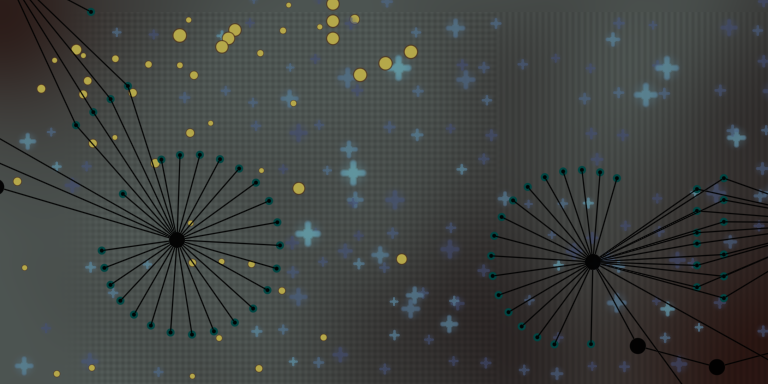
Give the GLSL for this background, as a Shadertoy shader.

```glsl
// Dark starry mesh with amber dots, soft blue crosses and two radial node networks.
#define BASE_COLOR vec3(0.30, 0.328, 0.317)
#define DUSK_COLOR vec3(0.16, 0.14, 0.138)
#define RUST_COLOR vec3(0.15, 0.065, 0.05)
#define AMBER vec3(0.71, 0.66, 0.29)
#define CROSS_DIM vec3(0.26, 0.30, 0.46)
#define CROSS_BRIGHT vec3(0.40, 0.64, 0.67)
#define TEAL vec3(0.0, 0.27, 0.26)
#define MESH_COUNT 64.0

const float TAU = 6.2831853;
vec2 p; // canvas position, height 1
vec3 color;
// Nearest distances to the network parts
float lineDist = 9.0, nodeDist = 9.0, hubDist = 9.0;

vec3 hash3(vec2 c) {
    vec3 q = fract(c.xyx * vec3(0.1031, 0.1030, 0.0973));
    q += dot(q, q.yxz + 33.33);
    return fract((q.xxy + q.yzz) * q.zyx);
}
vec2 polar(float a) { return vec2(cos(a), sin(a)); }
float slope(vec2 cell, vec2 d) { return dot(polar(TAU * hash3(cell + 50.0).x), d); }
float gradientNoise(vec2 s) {
    vec2 i = floor(s), f = fract(s), u = f * f * (3.0 - 2.0 * f), e = vec2(1, 0);
    return mix(mix(slope(i, f), slope(i + e, f - e), u.x),
               mix(slope(i + e.yx, f - e.yx), slope(i + 1.0, f - 1.0), u.x), u.y);
}
float pool(vec2 center, vec2 size) {
    vec2 d = (p - center) / size;
    return exp(-dot(d, d));
}
float disc(float d, float radius) {
    float aa = 0.8 / iResolution.y;
    return 1.0 - smoothstep(radius - aa, radius + aa, d);
}
void addLine(vec2 a, vec2 b) {
    vec2 d = p - a, ab = b - a;
    lineDist = min(lineDist, length(d - ab * clamp(dot(d, ab) / dot(ab, ab), 0.0, 1.0)));
}
void addSpoke(vec2 hub, vec2 tip) {
    addLine(hub, tip);
    nodeDist = min(nodeDist, length(p - tip));
}
void addHub(vec2 hub) { hubDist = min(hubDist, length(p - hub)); }

// reach.x is the mean spoke length, reach.yz shifts it by direction
void addBurst(vec2 hub, int count, float start, float turn, vec3 reach) {
    addHub(hub);
    for (int i = 0; i < count; i++) {
        vec2 dir = polar(radians(start + turn * float(i)));
        addSpoke(hub, hub + dir * (reach.x + dot(reach.yz, dir)));
    }
}
void addNetworks() {
    vec2 left = vec2(0.461, 0.375), right = vec2(1.544, 0.318), top = vec2(0.005, 1.091);
    addBurst(left, 22, 101.0, -13.0, vec3(0.232, 0.036, -0.012));
    addBurst(right, 16, 74.0, 11.4, vec3(0.229, -0.036, 0.008));
    addSpoke(left, vec2(0.32, 0.495));
    addSpoke(right, vec2(1.539, 0.104));
    addSpoke(top, vec2(0.237, 0.969));
    for (int i = 0; i < 4; i++) {
        vec2 joint = vec2(0.198, 0.674) + float(i) * vec2(0.045, 0.034);
        addSpoke(left, joint);
        addLine(joint, top);
        if (i < 3) addLine(left, vec2(-0.008, 0.643 - 0.065 * float(i)));
    }
    addHub(vec2(-0.01, 0.513));
    // Staggered fan and lower chain on the right
    for (int i = 0; i < 12; i++) {
        float stagger = float((i + i / 6) % 2);
        vec2 joint = vec2(1.885 - 0.07 * stagger, 0.536 - 0.0284 * float(i));
        addSpoke(right, joint);
        addLine(joint, vec2(2.21, 0.42));
    }
    vec2 chainA = vec2(1.661, 0.099), chainB = vec2(1.867, 0.044);
    addLine(right, chainA);
    addLine(chainA, chainB);
    addLine(chainB, vec2(2.05, 0.093));
    addLine(right, vec2(1.79, -0.02));
    addLine(right, vec2(2.06, 0.03));
    addHub(chainA);
    addHub(chainB);
}
void paintCross(vec2 d, float size, float glow) {
    vec2 q = abs(d) / size;
    float r = length(q), arm = length(vec2(max(max(q.x, q.y) - 0.72, 0.0), min(q.x, q.y)));
    float halo = 1.0 - smoothstep(0.2, 1.5, r);
    float body = 1.0 - smoothstep(0.1, 0.42, min(arm, r - 0.22));
    vec3 tint = mix(CROSS_DIM, CROSS_BRIGHT, glow * (0.6 + 0.4 * halo));
    color = mix(color, tint, max(body * (0.6 + 0.35 * glow), 0.3 * halo));
}
void paintDot(vec2 d, float radius) {
    color = mix(color, vec3(0.32, 0.2, 0.1), 0.8 * disc(length(d), radius * 1.18));
    color = mix(color, AMBER, disc(length(d), radius));
}
// One mark per cell, kept or dropped by a density that varies over the canvas
void paintScatter(float pitch, float seed) {
    vec2 cell = floor(p / pitch), f = fract(p / pitch), mid = (cell + 0.5) * pitch;
    vec3 h = hash3(cell + seed), k = hash3(cell + seed + 72.0);
    float crosses = mix(0.2, 0.48, smoothstep(0.4, 0.8, mid.x)) * smoothstep(0.1, 0.5, length(mid - vec2(2, 0)));
    float dots = (1.0 - smoothstep(0.7, 1.15, mid.x)) * mix(0.17, 0.32, smoothstep(0.35, 0.9, mid.y));
    if (h.z < crosses) paintCross((f - 0.3 - 0.4 * h.xy) * pitch, pitch * mix(0.13, 0.2, k.x), 0.8 * k.y * k.y);
    if (h.z > 1.0 - dots) paintDot((f - 0.2 - 0.6 * k.yz) * pitch, pitch * mix(0.07, 0.13, k.x * k.x));
}
void mainImage(out vec4 fragColor, in vec2 fragCoord) {
    p = fragCoord / iResolution.y;
    // Mottled backdrop with dark and rusty pools
    float dusk = 0.8 * pool(vec2(1.25, 0), vec2(0.45, 0.38)) + 0.45 * pool(vec2(1.3, 0.55), vec2(0.22, 0.5))
        + 0.85 * pool(vec2(2.05, 0.55), vec2(0.3, 0.6)) + 0.5 * pool(vec2(0.1, 1), vec2(0.4, 0.3));
    float rust = pool(vec2(2.05, 0.02), vec2(0.42, 0.36)) + 0.75 * pool(vec2(0, 0.96), vec2(0.25));
    color = mix(BASE_COLOR, DUSK_COLOR, clamp(dusk + 0.25 * gradientNoise(p * 3.0), 0.0, 1.0));
    color = mix(color, RUST_COLOR, min(rust, 0.9));
    // Dotted mesh on the left, stripes on the right
    vec2 wave = cos(TAU * MESH_COUNT * p);
    float mesh = smoothstep(0.15, 0.3, p.x) * (wave.x + wave.y) * 0.05;
    color *= 1.0 + mix(mesh, wave.x * 0.06, smoothstep(1.285, 1.3, p.x)) * step(p.y, 0.97);
    paintScatter(0.14, 11.0);
    paintScatter(0.088, 48.0);
    // Trails of large crosses and dots
    for (int i = 0; i < 3; i++) {
        float t = float(i);
        paintCross(p - vec2(1.038 - 0.118 * t, 0.823 - 0.331 * t + 0.0575 * t * t), 0.034, 0.9);
        paintCross(p - vec2(0.99 + 0.09 * t, 0.336 - 0.12 * t + 0.015 * t * t), 0.024, 0.55);
        if (i < 2) paintCross(p - vec2(1.737 - 0.055 * t, 0.823 - 0.07 * t), 0.032, 0.7);
        paintDot(p - vec2(1.07 - 0.066 * t, 0.865 - 0.03 * t), 0.016);
        paintDot(p - vec2(0.867, 0.99 - 0.045 * t), 0.015);
        paintDot(p - vec2(0.612 - 0.017 * t, 0.922 - 0.022 * t), 0.015);
    }
    // Networks on top
    addNetworks();
    color = mix(color, TEAL, disc(nodeDist, 0.0105));
    float ink = max(max(disc(lineDist, 0.0016), disc(nodeDist, 0.005)), disc(hubDist, 0.021));
    fragColor = vec4(color * (1.0 - 0.95 * ink), 1.0);
}
```
